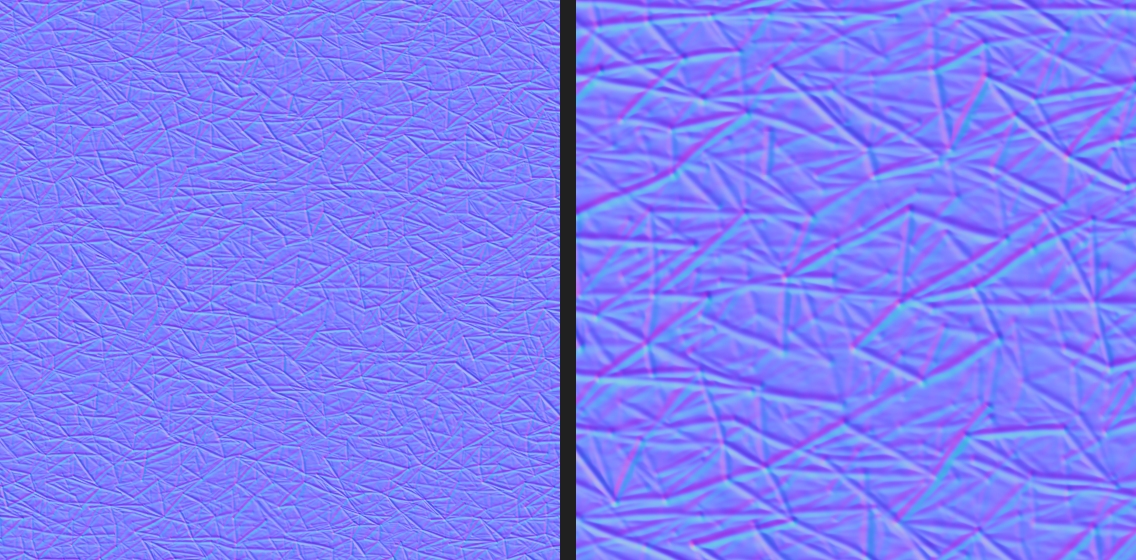
Left, the full canvas; right, a detail of the centre.
Give the GLSL for this texture map, as a WebGL 1 fragment shader.

```glsl
precision highp float;
// Tangent-space normal map of creased leather. Grooves follow the edges of three
// jittered triangle networks; a soft union of their depths keeps crossings clean,
// and its analytic slope plus a faint grain is packed as a normal.

uniform vec2 u_resolution;

const vec2 LONG_CELLS = vec2(13.0, 24.0);       // cells per canvas
const vec2 MESH_CELLS = vec2(27.0, 33.0);
const vec2 FINE_CELLS = vec2(44.0, 58.0);
const vec3 LONG_DEPTH = vec3(0.50, 0.12, 0.42); // along, across, diagonal edges
const vec3 MESH_DEPTH = vec3(0.54, 0.40, 0.58);
const vec3 FINE_DEPTH = vec3(0.26, 0.20, 0.32);
const float LONG_RISING = 0.38;   // share of diagonals that rise to the right
const float MESH_RISING = 0.74;
const float FINE_RISING = 0.80;
const float JITTER = 0.84;        // node scatter inside a cell
const float GROOVE_WIDTH = 0.0020;
const float PILLOW_WIDTH = 0.0042; // soft rounding beside each groove
const float PILLOW_DEPTH = 0.12;
const float SHEAR = 0.07;         // tilts the creases down to the right
const float BEND = 0.022;         // slow drift of the networks
const float WOBBLE = 0.0045;      // small curvature of single creases
const vec2 GRAIN_FREQ = vec2(70.0, 95.0);
const float GRAIN_HEIGHT = 0.0009;

float hash(vec2 p) {
  return fract(sin(dot(p, vec2(127.1, 311.7))) * 43758.5453);
}

vec2 hash2(vec2 p) {
  return vec2(hash(p), hash(p + vec2(37.3, 17.9)));
}

float noise(vec2 p) {
  vec2 i = floor(p);
  vec2 f = fract(p);
  f = f * f * f * (f * (f * 6.0 - 15.0) + 10.0);
  float low = mix(hash(i), hash(i + vec2(1.0, 0.0)), f.x);
  float high = mix(hash(i + vec2(0.0, 1.0)), hash(i + vec2(1.0, 1.0)), f.x);
  return mix(low, high, f.y);
}

vec2 noise2(vec2 p) {
  return vec2(noise(p), noise(p + vec2(51.7, 23.1))) - 0.5;
}

// Groove along a-b, weighted for the soft union: (slope * depth^2, depth^3)
vec3 crease(vec2 p, vec2 a, vec2 b, float strength) {
  vec2 ab = b - a;
  float t = clamp(dot(p - a, ab) / dot(ab, ab), 0.0, 1.0);
  vec2 v = p - a - ab * t;
  float width = max(GROOVE_WIDTH, 0.6 / u_resolution.y);
  float pillow = PILLOW_WIDTH / width;
  vec2 u = v / width;
  float sharp = exp(0.5 - 0.5 * dot(u, u));
  float broad = PILLOW_DEPTH * exp(0.5 - 0.5 * dot(u, u) / (pillow * pillow));
  float depth = strength * (sharp + broad * pillow);
  vec2 slope = strength * u * (sharp + broad / pillow);
  return vec3(slope, depth) * depth * depth;
}

vec2 node(vec2 id, vec2 cells, float seed) {
  return (id + 0.5 + JITTER * (hash2(id + seed) - 0.5)) / cells;
}

// Sum over a network in which each cell owns two sides and one diagonal
vec3 network(vec2 p, vec2 cells, vec3 depth, float rising, float seed) {
  vec2 home = floor(p * cells);
  vec3 sum = vec3(0.0);
  for (int y = -2; y <= 1; y++) {
    for (int x = -2; x <= 1; x++) {
      vec2 id = home + vec2(float(x), float(y));
      vec2 corner = node(id, cells, seed);
      vec2 right = node(id + vec2(1.0, 0.0), cells, seed);
      vec2 upper = node(id + vec2(0.0, 1.0), cells, seed);
      vec2 far = node(id + vec2(1.0, 1.0), cells, seed);

      vec3 pick = vec3(hash2(id + seed + 5.3), hash(id + seed + 9.1));
      vec3 strength = depth * smoothstep(-0.2, 0.95, pick);
      bool rises = hash(id + seed + 13.7) < rising;

      sum += crease(p, corner, right, strength.x);
      sum += crease(p, corner, upper, strength.y);
      sum += crease(p, rises ? corner : upper, rises ? far : right, strength.z);
    }
  }
  return sum;
}

float grain(vec2 p) {
  vec2 q = p * GRAIN_FREQ;
  return GRAIN_HEIGHT * (noise(q) + 0.45 * noise(q * 2.3 + 7.7));
}

vec2 grainSlope(vec2 p) {
  vec2 e = vec2(0.001, 0.0);
  return vec2(grain(p + e.xy) - grain(p - e.xy),
              grain(p + e.yx) - grain(p - e.yx)) / (2.0 * e.x);
}

void main() {
  vec2 uv = gl_FragCoord.xy / u_resolution;

  // Bend and tilt the crease space
  vec2 p = uv + BEND * noise2(uv * 5.0) + WOBBLE * noise2(uv * 27.0 + 3.0);
  p.y += SHEAR * p.x;

  vec3 sum = network(p, LONG_CELLS, LONG_DEPTH, LONG_RISING, 71.0)
           + network(p, MESH_CELLS, MESH_DEPTH, MESH_RISING, 2.0)
           + network(p, FINE_CELLS, FINE_DEPTH, FINE_RISING, 33.0);
  vec2 slope = sum.xy / pow(sum.z + 1e-8, 2.0 / 3.0);
  slope.x += SHEAR * slope.y;
  slope += grainSlope(uv);

  vec3 normal = normalize(vec3(-slope, 1.0));
  gl_FragColor = vec4(0.5 + 0.5 * normal, 1.0);
}
```
